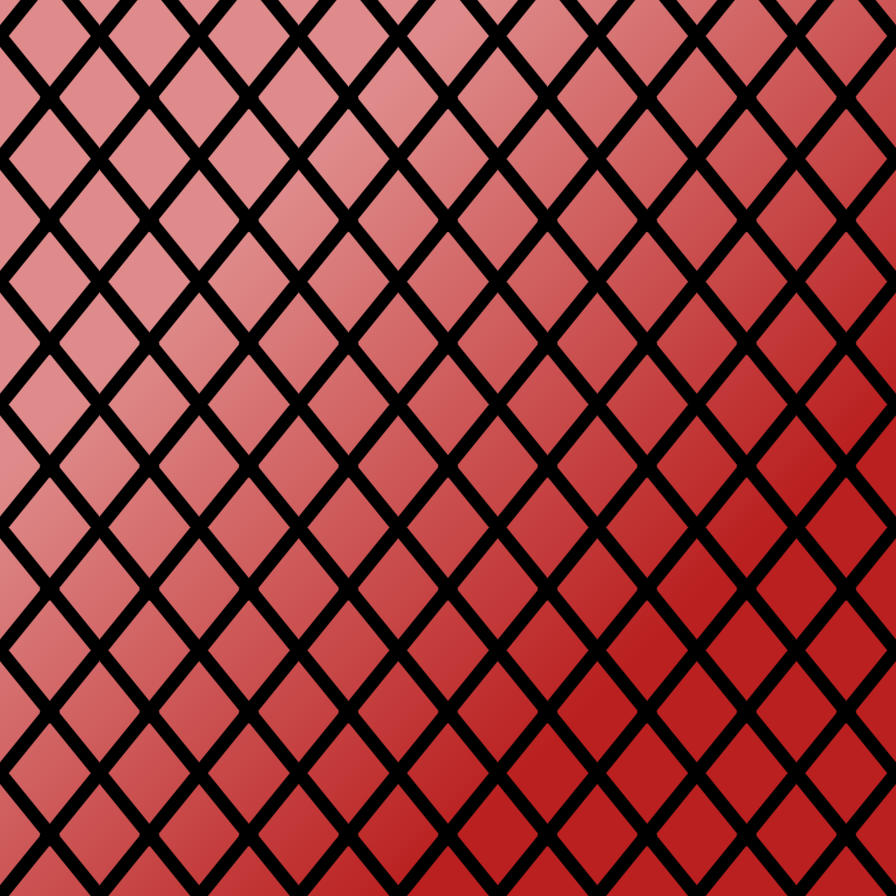
A WebGL 1 fragment shader for this pattern:

```glsl
precision highp float;

uniform vec2 u_resolution;

// Distance to the nearest of the parallel lines where phase is a whole number
float lineDistance(float phase, float gradientLength) {
  return abs(fract(phase + 0.5) - 0.5) / gradientLength;
}

// Signed distance to the crossed diagonal bars
float latticeDistance(vec2 uv) {
  vec2 repeats = vec2(9.0, 7.293);
  vec2 cell = uv * repeats;
  float slope = length(repeats);
  float rising = lineDistance(cell.x - cell.y, slope);
  float falling = lineDistance(cell.x + cell.y, slope);
  float bars = min(rising, falling) - 0.0076;

  // Small rounded joint at the crossing in the middle of each cell
  vec2 fromJoint = (fract(cell) - 0.5) / repeats + vec2(0.0, 0.002);
  float joint = length(fromJoint) - 0.0112;
  return min(bars, joint);
}

// Diagonal fade from pink at the upper left to deep red at the lower right
vec3 backdrop(vec2 uv) {
  float fade = clamp((uv.x + 1.0 - uv.y - 0.53) / 0.92, 0.0, 1.0);
  return mix(vec3(0.875, 0.545, 0.545), vec3(0.73, 0.125, 0.125), fade);
}

void main() {
  vec2 uv = gl_FragCoord.xy / u_resolution;
  float softness = 0.9 / min(u_resolution.x, u_resolution.y);
  float open = smoothstep(-softness, softness, latticeDistance(uv));
  gl_FragColor = vec4(backdrop(uv) * open, 1.0);
}
```
